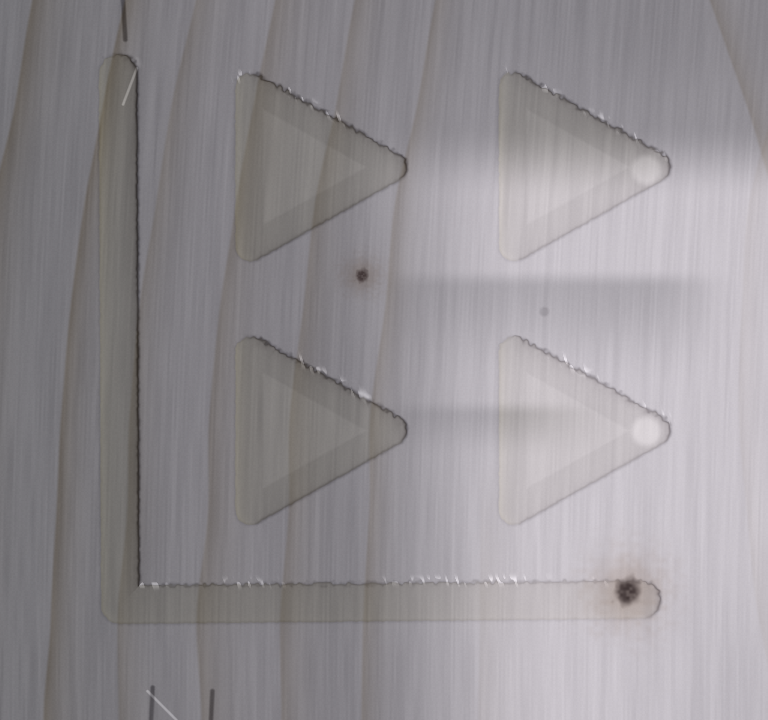
Write a Shadertoy shader that draws this texture.

```glsl
float hash(vec2 p) {
    vec3 q = fract(vec3(p.xyx) * 0.1031);
    q += dot(q, q.yzx + 33.33);
    return fract((q.x + q.y) * q.z);
}

float noise(vec2 p) {
    vec2 cell = floor(p), f = fract(p);
    f = f * f * (3.0 - 2.0 * f);
    float low = mix(hash(cell), hash(cell + vec2(1, 0)), f.x);
    float high = mix(hash(cell + vec2(0, 1)), hash(cell + vec2(1, 1)), f.x);
    return mix(low, high, f.y);
}

float segmentDist(vec2 p, vec2 a, vec2 b) {
    vec2 v = b - a;
    return length(p - a - v * clamp(dot(p - a, v) / dot(v, v), 0.0, 1.0));
}

// Rounded triangle pointing right, measured from the middle of its flat side
float triangleDist(vec2 q, float len, float rise, float radius) {
    q.y = abs(q.y);
    vec2 corner = vec2(0.0, rise);
    float edge = min(segmentDist(q, vec2(len, 0.0), corner), segmentDist(q, vec2(0.0), corner));
    bool inside = q.x > 0.0 && q.y < rise * (1.0 - q.x / len);
    return (inside ? -edge : edge) - radius;
}

float trianglesDist(vec2 p) {
    float d = 1.0;
    for (int i = 0; i < 4; i++) {
        vec2 place = vec2(i % 2, i / 2);
        vec2 base = vec2(0.348, 0.768) + place * vec2(0.366, -0.366);
        d = min(d, triangleDist(p - base, 0.196, 0.110, 0.021));
    }
    return d;
}

float barsDist(vec2 p) {
    float upright = segmentDist(p, vec2(0.164, 0.899), vec2(0.167, 0.160));
    float level = segmentDist(p, vec2(0.167, 0.160), vec2(0.891, 0.167));
    return min(upright, level) - 0.0265;
}

float grooveDist(vec2 p) {
    return min(trianglesDist(p), barsDist(p));
}

// Growth ring: crisp on its left side, fading to the right
float ring(float x, float width) {
    return smoothstep(-0.004, 0.002, x) * exp(-max(x, 0.0) / width);
}

float growthRings(vec2 p) {
    float wobble = 0.012 * (noise(vec2(p.x * 4.0, p.y * 7.0)) - 0.5);
    float bend = 0.105 * p.y * p.y + wobble;
    float sum = 0.0;
    for (int i = 0; i < 6; i++) {
        float k = float(i);
        float start = -0.06 + 0.112 * k + (i == 1 ? 0.014 : 0.0);
        float strength = i < 2 ? 1.0 : 0.45 + 0.2 * hash(vec2(k, 4.0));
        sum += strength * ring(p.x - start - bend, 0.014 + 0.012 * hash(vec2(k, 9.0)));
    }
    sum += 0.6 * ring(p.x - 0.985 - 0.35 * (1.0 - p.y) - wobble, 0.02);
    sum += 0.35 * ring(p.x - 1.025 - 0.3 * (p.y - 0.45) * (p.y - 0.45) - wobble, 0.02);
    return sum + 0.25 * ring(p.x - 0.665 - wobble, 0.04) * (1.0 - smoothstep(0.2, 0.4, p.y));
}

// Window light with two soft horizontal shadows
float daylight(vec2 p) {
    float side = smoothstep(0.45, 0.76, p.x + 0.05 * (p.y - 0.3));
    float below = 1.0 - smoothstep(0.72, 0.83, p.y);
    float upper = 0.16 * (1.0 - smoothstep(0.8, 1.0, p.y)) + 0.05;
    float bar = (1.0 - smoothstep(0.600, 0.628, p.y)) * smoothstep(0.46, 0.61, p.y);
    bar *= smoothstep(0.50, 0.58, p.x) * (1.0 - smoothstep(0.90, 1.03, p.x));
    float bar2 = (1.0 - smoothstep(0.422, 0.446, p.y)) * smoothstep(0.36, 0.43, p.y);
    bar2 *= smoothstep(0.50, 0.57, p.x) * (1.0 - smoothstep(0.70, 0.86, p.x));
    float corner = 0.18 * smoothstep(0.8, 1.07, p.x) * (1.0 - smoothstep(0.0, 0.3, p.y));
    return side * mix(upper, 1.0 - 0.42 * bar - 0.36 * bar2 - corner, below);
}

vec3 addKnot(vec3 col, vec2 q, float radius) {
    float r = length(q) / radius * (0.8 + 0.4 * noise(q / radius * 3.0 + 7.0));
    col *= 1.0 - vec3(0.11, 0.15, 0.19) * exp(-r * r * 0.22);
    float core = (1.0 - smoothstep(0.35, 1.1, r)) * (0.65 + 0.35 * noise(q / radius * 5.0));
    return mix(col, vec3(0.25, 0.21, 0.21), core);
}

void mainImage(out vec4 fragColor, in vec2 fragCoord) {
    vec2 p = fragCoord / iResolution.y;
    float aa = max(1.0 / iResolution.y, 0.0014);
    float light = daylight(p);

    // Bare wood and its grain
    vec3 shade = mix(vec3(0.455, 0.45, 0.465), vec3(0.515, 0.505, 0.525), smoothstep(0.0, 0.4, p.x));
    vec3 col = mix(shade, vec3(0.785, 0.765, 0.79), light);
    col *= 1.0 - vec3(0.14, 0.18, 0.25) * growthRings(p) * (1.0 - 0.6 * light);
    vec2 fiber = vec2(p.x - 0.04 * p.y * p.y, p.y);
    float grain = noise(fiber * vec2(330.0, 14.0)) + noise(fiber * vec2(110.0, 4.0)) - 1.0;
    col += 0.032 * grain + 0.012 * (hash(floor(p * 480.0)) - 0.5);

    // Cut floor, with a faint raised triangle inside
    float smoothD = grooveDist(p);
    vec2 step2 = vec2(0.002, 0.0);
    vec2 slope = vec2(grooveDist(p + step2.xy) - grooveDist(p - step2.xy),
                      grooveDist(p + step2.yx) - grooveDist(p - step2.yx));
    vec2 normal = slope / max(length(slope), 0.0001);
    float torn = smoothstep(0.1, 0.7, normal.y);
    float d = smoothD + (noise(p * 190.0) - 0.5) * (0.0015 + 0.004 * torn);
    float inside = 1.0 - smoothstep(-aa, aa, d);
    col *= 1.0 - inside * mix(vec3(0.07, 0.075, 0.12), vec3(0.025, 0.03, 0.045), light);
    float step3 = 1.0 - smoothstep(-0.041, -0.036, trianglesDist(p));
    col += 0.028 * step3;

    // Walls: pale on the left, dark on the right, thin rim all round
    float facing = 0.8 * normal.x + 0.2 * normal.y;
    float wall = inside * exp(d / 0.007);
    float rim = exp(-d * d / 0.000006);
    col -= vec3(0.12, 0.125, 0.12) * wall * max(facing, 0.0);
    col += vec3(0.10, 0.095, 0.065) * wall * max(-facing, 0.0);
    col -= rim * (0.045 + 0.16 * max(facing, 0.0));

    // Loose fibers along the upper edges
    float tuft = smoothstep(0.62, 0.8, noise(vec2(p.x * 210.0 + p.y * 60.0, p.y * 80.0)));
    tuft *= smoothstep(0.4, 0.7, noise(p * 24.0)) * torn;
    col += 0.20 * tuft * exp(-pow((smoothD - 0.002) / 0.006, 2.0));

    // Gleam in the right-hand tips
    for (int i = 0; i < 2; i++) {
        vec2 tip = vec2(0.898, 0.764 - 0.363 * float(i));
        col += 0.09 * inside * (1.0 - smoothstep(0.014, 0.026, length(p - tip)));
    }

    // Knots, a small dent and splits at the rim of the board
    col = addKnot(col, p - vec2(0.503, 0.617), 0.011);
    col = addKnot(col, p - vec2(0.872, 0.178), 0.022);
    col -= 0.07 * (1.0 - smoothstep(0.004, 0.009, length(p - vec2(0.756, 0.567))));
    float crack = min(segmentDist(p, vec2(0.210, 0.0), vec2(0.212, 0.045)),
                      segmentDist(p, vec2(0.293, 0.0), vec2(0.295, 0.04)));
    crack = min(crack, segmentDist(p, vec2(0.174, 0.945), vec2(0.171, 1.0)));
    col -= 0.17 * (1.0 - smoothstep(0.001, 0.005, crack));
    float splinter = min(segmentDist(p, vec2(0.205, 0.04), vec2(0.245, 0.0)),
                         segmentDist(p, vec2(0.171, 0.855), vec2(0.190, 0.905)));
    col += 0.16 * (1.0 - smoothstep(0.0005, 0.003, splinter));

    fragColor = vec4(clamp(col, 0.0, 1.0), 1.0);
}
```
